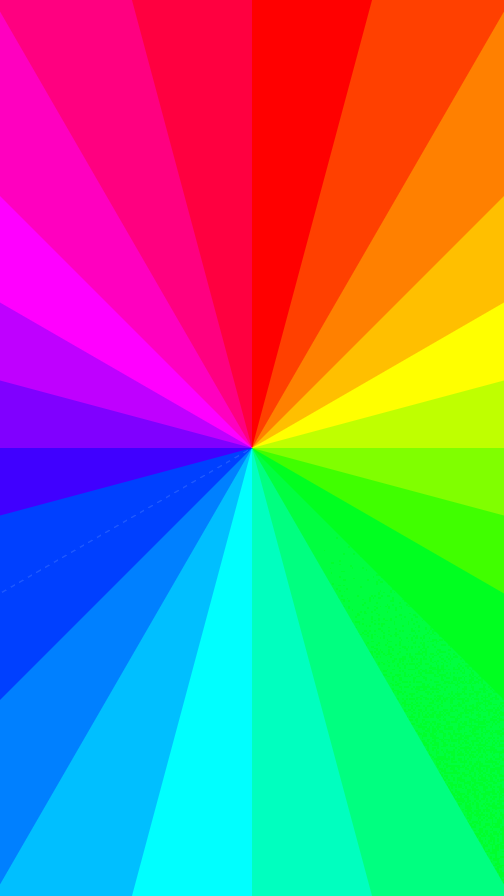
This background is drawn by a Shadertoy shader. Its source:

```glsl
// A colour wheel of 24 flat wedges that fan out from the canvas centre.
// The clockwise angle picks a wedge, the wedge number picks a hue,
// and neighbouring wedges blend across one pixel at their shared edge.

const float WEDGES = 24.0;
const float WEDGE_ANGLE = 6.2831853 / WEDGES;

float hash(vec2 cell) {
    return fract(sin(dot(cell, vec2(127.1, 311.7))) * 43758.5);
}

// Pure hue, counted in wedges: 0 red, 8 green, 16 blue
vec3 hueColor(float hue) {
    vec3 ramp = abs(mod(hue / 4.0 + vec3(0.0, 4.0, 2.0), 6.0) - 3.0) - 1.0;
    return clamp(ramp, 0.0, 1.0);
}

vec3 wedgeColor(float index, float grain) {
    float wedge = mod(index + 0.5, WEDGES) - 0.5;
    float hue = wedge;
    if (abs(wedge - 8.0) < 0.5) hue = 8.5;           // green leans to mint
    if (abs(wedge - 9.0) < 0.5) hue = 9.0 - grain;   // speckled green
    if (abs(wedge - 16.0) < 0.5) hue = 15.0;         // blue spans two wedges
    return hueColor(hue);
}

void mainImage(out vec4 fragColor, in vec2 fragCoord) {
    float pixel = 1.0 / iResolution.y;
    vec2 p = (fragCoord - 0.5 * iResolution.xy) * pixel + 1e-6;
    float radius = length(p);

    // Clockwise angle from the top, and the nearest wedge edge
    float turn = atan(p.x, p.y) / WEDGE_ANGLE;
    float edge = floor(turn + 0.5);
    float edgeDistance = radius * sin((turn - edge) * WEDGE_ANGLE);

    // Fine grain that grows outward
    float grain = 0.3 * step(hash(floor(p * 512.0)), 0.5 * smoothstep(0.1, 0.45, radius));

    vec3 color = mix(wedgeColor(edge - 1.0, grain), wedgeColor(edge, grain),
                     clamp(edgeDistance / pixel + 0.5, 0.0, 1.0));

    // Faint dotted seam inside the blue pair
    float seam = step(abs(edge + 8.0), 0.5) * smoothstep(0.0015, 0.0, abs(edgeDistance));
    color += vec3(0.12, 0.1, 0.0) * seam * step(0.5, fract(radius * 90.0));

    fragColor = vec4(color, 1.0);
}
```
